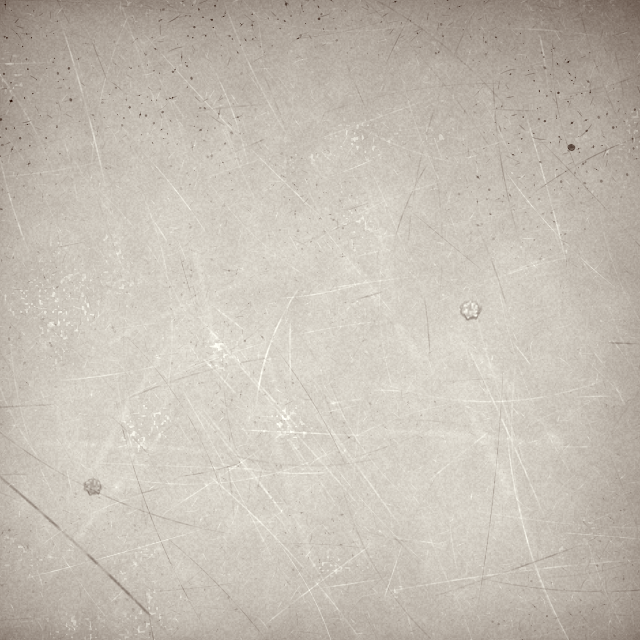
Give the GLSL for this texture, as a three.js fragment shader.

```glsl
// Worn, pale warm-grey plate with long fine scratches, specks, dents and dark edges.
varying vec2 vUv;

#define SHADE vec3(0.56, 0.51, 0.47)
#define LIGHT vec3(0.85, 0.83, 0.79)
#define BRIGHTNESS 1.0
#define LIGHT_SCRATCHES 170
#define DARK_SCRATCHES 110
#define SCUFFS 12
#define GRAIN 0.3
#define MOTTLE 0.4
#define LINE_WIDTH 0.0019

vec2 hash2(vec2 p) {
  vec3 q = fract(p.xyx * vec3(0.1031, 0.1030, 0.0973));
  q += dot(q, q.yzx + 33.33);
  return fract((q.xx + q.yz) * q.zy);
}

float noise(vec2 p) {
  vec2 i = floor(p), f = fract(p);
  f = f * f * (3.0 - 2.0 * f);
  return mix(mix(hash2(i).x, hash2(i + vec2(1, 0)).x, f.x),
             mix(hash2(i + vec2(0, 1)).x, hash2(i + vec2(1, 1)).x, f.x), f.y);
}

float fbm(vec2 p) {
  float sum = 0.0, gain = 0.5;
  for (int i = 0; i < 5; i++) {
    sum += gain * noise(p);
    p = p * 2.03 + 17.3;
    gain *= 0.5;
  }
  return sum;
}

vec2 rotate(vec2 p, float a) {
  float c = cos(a), s = sin(a);
  return vec2(c * p.x + s * p.y, c * p.y - s * p.x);
}

// Bent, broken line with tapered ends; p is relative to its middle.
float stroke(vec2 p, float angle, float halfLength, float bend, float width) {
  vec2 q = rotate(p, angle);
  q.y += bend * q.x * q.x;
  if (abs(q.y) > width || abs(q.x) > halfLength) return 0.0;
  float taper = 1.0 - smoothstep(0.5, 1.0, abs(q.x) / halfLength);
  float wear = smoothstep(0.15, 0.65, noise(vec2(q.x * 45.0, angle * 91.0)));
  return (1.0 - smoothstep(0.0, width, abs(q.y))) * taper * (0.3 + 0.7 * wear);
}

// Mostly steep falling lines, then shallow rising ones, then any direction.
float scratchAngle(vec2 h) {
  if (h.x < 0.45) return -1.15 + 0.7 * (h.y - 0.5);
  if (h.x < 0.75) return 0.15 + 0.6 * (h.y - 0.5);
  return 3.1416 * h.y;
}

float scratches(vec2 p, int count, float seed) {
  float sum = 0.0;
  for (int i = 0; i < count; i++) {
    vec2 id = vec2(float(i), seed);
    vec2 size = hash2(id + 51.7), form = hash2(id + 90.2);
    float reach = 0.025 + 0.25 * size.x * size.x;
    float strength = 0.22 + 0.78 * size.y * size.y;
    sum += strength * stroke(p - hash2(id), scratchAngle(hash2(id + 23.1)), reach,
                             2.4 * (form.x - 0.5), LINE_WIDTH * (0.75 + 0.5 * form.y));
  }
  return sum;
}

// Sparse short hairs and specks, one per grid cell; x = hair, y = speck.
vec2 debris(vec2 p, float cells, float seed) {
  vec2 g = rotate(p, seed) * cells, id = floor(g) + seed * 37.0;
  vec2 h = hash2(id), k = hash2(id + 63.4), m = hash2(id + 19.8);
  vec2 q = (fract(g) - 0.3 - 0.4 * h) / cells;
  float hair = stroke(q, scratchAngle(k), (0.15 + 0.15 * m.x) / cells, 24.0 * (h.y - 0.5), 0.0016);
  float radius = 0.0006 + 0.0016 * k.y * k.y * k.y;
  float d = length(q * vec2(1.0, 0.7 + 0.6 * h.x));
  float speck = 1.0 - smoothstep(radius * 0.5, radius + 0.0009, d);
  return vec2(hair, speck) * step(0.6, m) * (0.4 + 0.6 * k.x);
}

// Round dent with a lit inside and a shaded lower rim.
float dent(vec2 p, float radius, float fill) {
  float d = length(p) + radius * 0.3 * (noise(p * 220.0) - 0.5);
  float inside = 1.0 - smoothstep(radius * 0.75, radius, d);
  float rim = 1.0 - smoothstep(0.0, radius * 0.25, abs(d - radius * 0.9));
  float pits = noise(p * 330.0 + 8.0) - 0.5;
  return inside * (fill + 0.8 * pits) - rim * (0.5 - 0.3 * p.y / radius);
}

void main() {
  vec2 p = vUv;
  // Bright middle, falling off to stained edges and a darker top
  vec2 fromGlow = p - vec2(0.47, 0.41);
  vec2 border = min(p, 1.0 - p);
  float tone = BRIGHTNESS - 0.95 * dot(fromGlow, fromGlow);
  tone -= 0.22 * exp(-border.x / 0.05) + 0.32 * exp(-border.y / 0.05);
  tone -= 0.25 * smoothstep(0.6, 1.05, p.y);
  tone += MOTTLE * (fbm(p * 4.0) - 0.48) + 0.18 * (fbm(p * 28.0) - 0.48);
  tone += GRAIN * (0.7 * noise(p * 470.0) + 0.3 * noise(p * 230.0 + 5.0) - 0.5);

  // Long scratches, a few of them deep
  float chips = 0.5 + 0.7 * noise(p * 260.0);
  tone += 0.42 * chips * scratches(p, LIGHT_SCRATCHES, 3.0);
  tone -= 0.46 * chips * scratches(p, DARK_SCRATCHES, 7.0);
  tone += 0.5 * stroke(p - vec2(0.425, 0.47), 1.2, 0.12, 1.3, 0.0024);
  tone += 0.4 * stroke(p - vec2(0.8, 0.31), -1.15, 0.18, 0.1, 0.0024);
  tone += 0.4 * stroke(p - vec2(0.13, 0.85), -1.3, 0.16, 0.2, 0.0024);
  tone -= 0.75 * stroke(p - vec2(0.13, 0.14), -0.75, 0.22, 0.15, 0.0036);

  // Parallel scuffs and wide dusty smears
  for (int i = 0; i < SCUFFS; i++) {
    vec2 h = hash2(vec2(float(i), 41.0)), k = hash2(vec2(float(i), 77.0));
    vec2 scuff = p - vec2(0.47, 0.34) - 0.2 * (h - 0.5);
    tone += 0.25 * chips * stroke(scuff, -0.95 + 0.12 * k.x, 0.08 + 0.1 * k.y, 0.1, 0.0025);
    vec2 smear = p - 0.15 - 0.7 * k;
    tone += 0.13 * chips * stroke(smear, scratchAngle(h), 0.17, 0.3, 0.006 + 0.012 * h.y);
  }

  // Chipped pale patches, then hairs and specks gathering towards the top
  float patches = smoothstep(0.58, 0.75, fbm(p * 9.0 + 12.0));
  tone += 0.4 * patches * smoothstep(0.68, 0.9, noise(p * 240.0 + 3.0));
  float dirt = smoothstep(0.35, 0.75, fbm(p * 6.0 + 31.0)) * (0.4 + smoothstep(0.6, 0.95, p.y));
  for (int i = 0; i < 4; i++) {
    float layer = float(i);
    vec2 dark = debris(p, 17.0 + 11.0 * layer, 0.4 + layer);
    vec2 pale = debris(p, 13.0 + 9.0 * layer, 5.3 + layer);
    tone -= 0.4 * dark.x * (0.3 + dirt) + 1.1 * dark.y * (0.12 + dirt);
    tone += 0.24 * pale.x * chips + 0.2 * pale.y;
  }

  // Dents
  tone += dent(p - vec2(0.735, 0.516), 0.016, 0.1);
  tone += 0.8 * dent(p - vec2(0.145, 0.24), 0.014, -0.4);
  tone += dent(p - vec2(0.893, 0.77), 0.006, -1.0);

  gl_FragColor = vec4(clamp(mix(SHADE, LIGHT, tone), 0.0, 1.0), 1.0);
}
```
